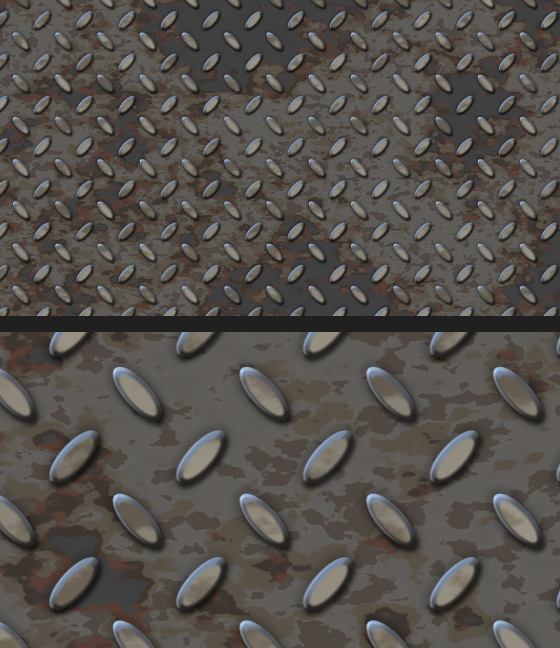
Top: the whole. Bottom: its middle third, enlarged.
Write a WebGL 1 fragment shader that draws this texture.

```glsl
precision highp float;
// Weathered steel tread plate with alternating diagonal studs and rust patches.

uniform vec2 u_resolution;

float hash(vec2 p) {
  p = fract(p * vec2(0.1031, 0.1137));
  p += dot(p, p.yx + 33.33);
  return fract((p.x + p.y) * p.x * 17.0);
}

float noise(vec2 p) {
  vec2 i = floor(p), f = fract(p);
  f = f * f * (3.0 - 2.0 * f);
  return mix(mix(hash(i), hash(i + vec2(1, 0)), f.x),
             mix(hash(i + vec2(0, 1)), hash(i + vec2(1, 1)), f.x), f.y);
}

float fbm(vec2 p) {
  float sum = 0.0, amp = 0.52;
  for (int i = 0; i < 5; i++) {
    sum += amp * noise(p);
    p = mat2(1.6, 1.2, -1.2, 1.6) * p + 17.3;
    amp *= 0.5;
  }
  return sum;
}

// Approximate signed distance to the stud outline, long axis along x
float ellipse(vec2 p, vec2 radii) {
  float k = length(p / radii);
  return k * (k - 1.0) / (length(p / (radii * radii)) + 1e-4);
}

// Bare steel, rust fringes and worn brown patches
vec3 plate(vec2 p, float grain) {
  float patches = fbm(p * 3.6 + 4.7);
  patches -= 0.16 * exp(-dot((p - vec2(0.86, 0.9)) * vec2(3.2, 4.5), (p - vec2(0.86, 0.9)) * vec2(3.2, 4.5)));
  patches -= 0.10 * exp(-p.y * p.y * 40.0) * smoothstep(0.4, 0.8, p.x);
  float wear = patches - 0.47 + 0.55 * (grain - 0.5);
  float fleck = fbm(p * vec2(38.0, 62.0) + 51.0);

  vec3 color = vec3(0.25, 0.25, 0.252);
  vec3 rust = mix(vec3(0.24, 0.21, 0.19), vec3(0.34, 0.235, 0.2), smoothstep(0.45, 0.6, fleck));
  color = mix(color, rust, smoothstep(-0.09, -0.05, wear));
  color = mix(color, vec3(0.35, 0.32, 0.275), smoothstep(-0.005, 0.025, wear));
  color = mix(color, vec3(0.375, 0.365, 0.35), smoothstep(0.06, 0.1, wear + 0.3 * (fleck - 0.5)));
  color = mix(color, vec3(0.27, 0.235, 0.21), 0.7 * smoothstep(0.58, 0.64, fleck) * smoothstep(-0.03, 0.03, wear));
  return color * (0.94 + 0.12 * fleck);
}

void main() {
  vec2 p = gl_FragCoord.xy / u_resolution.y;
  vec2 grid = p * 7.478;
  float px = 7.478 / u_resolution.y;
  float grain = fbm(p * vec2(22.0, 36.0));
  vec3 color = plate(p, grain);

  // Two interleaved lattices, leaning right and left
  for (int i = 0; i < 2; i++) {
    float lattice = float(i);
    vec2 g = grid + 0.5 - 0.5 * lattice;
    vec2 q = fract(g) - 0.5;
    float seed = hash(floor(g) + 31.0 * lattice + 7.0);
    float angle = mix(0.83, -0.84, lattice);
    float c = cos(angle), s = sin(angle);
    mat2 toLocal = mat2(c, -s, s, c);
    vec2 radii = vec2(0.265, 0.108);

    vec2 local = toLocal * q;
    float d = ellipse(local, radii);
    float shadow = ellipse(toLocal * (q - vec2(0.018, -0.032)), radii);
    float top = ellipse(toLocal * (q - vec2(0.008, -0.014)), vec2(0.205, 0.07));

    // Cast shadow and grime around the base
    color *= 1.0 - 0.18 * smoothstep(0.09, 0.0, d);
    color *= 1.0 - 0.55 * smoothstep(0.035, -0.025, shadow);

    // Bevel lit from the upper left, with a bluish sheen
    vec2 normal = normalize((local / (radii * radii) + 1e-4) * toLocal);
    float lit = dot(normal, normalize(vec2(-0.5, 0.85)));
    vec3 bevel = mix(vec3(0.15, 0.145, 0.14), vec3(0.33, 0.34, 0.36), smoothstep(-0.7, 0.2, lit));
    bevel = mix(bevel, vec3(0.46, 0.53, 0.63), smoothstep(0.3, 0.95, lit));
    float tip = smoothstep(0.12, 0.24, dot(q, vec2(-0.3, 0.95)));
    bevel += vec3(0.16, 0.19, 0.22) * tip * smoothstep(-0.05, -0.015, d);
    bevel += 0.13 * smoothstep(0.2, 0.8, -normal.x) * smoothstep(0.014, 0.0, abs(d + 0.014));

    // Scuffed flat top
    vec3 face = mix(vec3(0.42, 0.385, 0.33), vec3(0.56, 0.54, 0.485), smoothstep(0.3, 0.58, grain + 0.2 * (seed - 0.5)));
    face *= 0.92 + 0.14 * seed;
    vec3 stud = mix(bevel, face, smoothstep(0.012 + px, -0.008 - px, top));
    color = mix(color, stud, smoothstep(0.7 * px, -0.7 * px, d));
  }

  gl_FragColor = vec4(color, 1.0);
}
```
